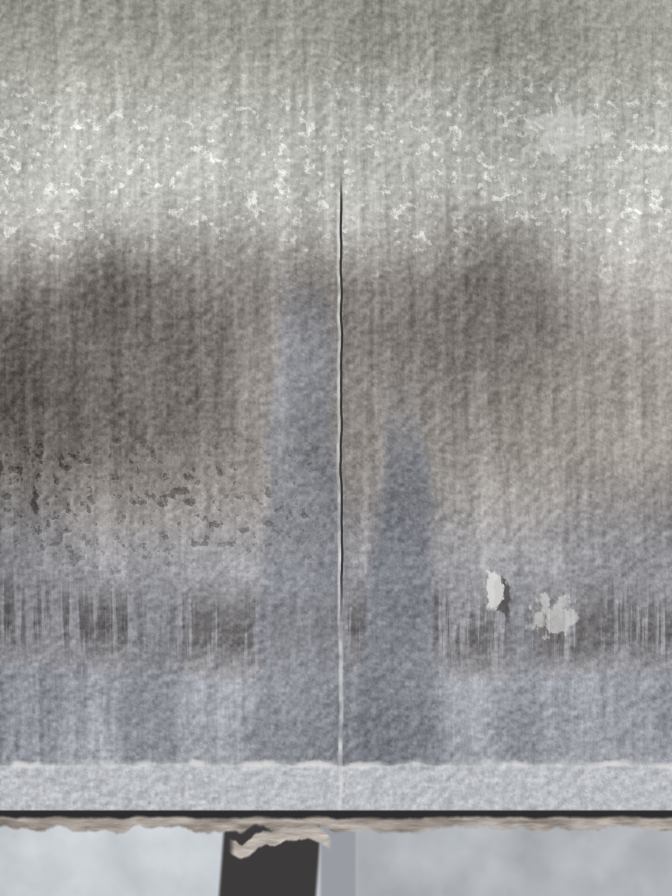
Give the GLSL for this texture, as a Shadertoy shader.

```glsl
// Weathered grey wall with a central crack, smooth drips, a ledge and panels beneath.
const vec3 WALL_TOP = vec3(0.62, 0.62, 0.59);
const vec3 WALL_PALE = vec3(0.73, 0.73, 0.71);
const vec3 WALL_WARM = vec3(0.66, 0.64, 0.62);
const vec3 WALL_LOW = vec3(0.61, 0.61, 0.63);
const vec3 SHADOW = vec3(0.39, 0.37, 0.355);
const vec3 DRIP = vec3(0.50, 0.51, 0.54);
const vec3 STRIP = vec3(0.60, 0.61, 0.64);
const vec3 SOOT = vec3(0.30, 0.29, 0.29);
const vec3 LEDGE = vec3(0.73, 0.74, 0.76);
const vec3 PANEL = vec3(0.79, 0.81, 0.83);
const vec3 CHIP = vec3(0.87, 0.87, 0.86);
const vec3 DEBRIS = vec3(0.62, 0.59, 0.56);
const float ASPECT = 0.75;
const float CRACK_X = 0.507;
const float LEDGE_TOP = 0.147;
const float LEDGE_BOTTOM = 0.096;
const float GRAIN = 0.18;
const float RELIEF = 0.17;

float hash(vec2 p) {
    return fract(sin(dot(p, vec2(127.1, 311.7))) * 43758.5453);
}

float noise(vec2 p) {
    vec2 i = floor(p), f = fract(p);
    f = f * f * (3.0 - 2.0 * f);
    return mix(mix(hash(i), hash(i + vec2(1, 0)), f.x),
               mix(hash(i + vec2(0, 1)), hash(i + vec2(1, 1)), f.x), f.y);
}

float fbm(vec2 p) {
    float sum = 0.0, amp = 0.53;
    for (int i = 0; i < 4; i++) {
        sum += amp * noise(p);
        p = mat2(1.6, 1.2, -1.2, 1.6) * p + 17.3;
        amp *= 0.5;
    }
    return sum;
}

float band(float x, float lo, float hi, float soft) {
    return smoothstep(lo - soft, lo + soft, x) * (1.0 - smoothstep(hi - soft, hi + soft, x));
}

// Run of paint that widens from its tip down to the ledge
float drip(vec2 p, float x, float tip, float topWidth, float footWidth) {
    float t = clamp((tip - p.y) / (tip - LEDGE_TOP), 0.0, 1.0);
    float wobble = 0.03 * (fbm(vec2(x * 90.0, p.y * 16.0)) - 0.5);
    float d = abs(p.x - x + wobble) - mix(topWidth, footWidth, t);
    return (1.0 - smoothstep(-0.012, 0.012, d)) * (1.0 - smoothstep(tip - 0.08, tip + 0.04, p.y));
}

float chip(vec2 p, vec2 centre, vec2 size) {
    return 1.0 - smoothstep(0.7, 1.1, length((p - centre) / size) + 1.8 * (fbm(p * 90.0) - 0.5));
}

vec3 wall(vec2 p, vec2 q, float bump, float grain) {
    float cloud = fbm(q * 7.0) - 0.5;
    float streak = fbm(q * vec2(150.0, 9.0)) - 0.5;
    float y = p.y + 0.06 * cloud;

    // Broad tones and the shadow curving in from the left
    vec3 c = mix(WALL_LOW, WALL_WARM, smoothstep(0.34, 0.50, y));
    c = mix(c, WALL_PALE, smoothstep(0.64, 0.80, y));
    c = mix(c, WALL_TOP, smoothstep(0.82, 0.97, y));
    c += 0.06 * smoothstep(0.6, 1.0, p.x) * band(y, 0.45, 0.6, 0.06) * vec3(1.0, 0.92, 0.8);
    float reach = mix(1.0, 0.25, smoothstep(0.1, 0.65, p.x));
    c = mix(c, SHADOW, 0.95 * reach * smoothstep(0.36, 0.56, y) * (1.0 - smoothstep(0.63, 0.78, y + 0.07 * p.x)));
    c = mix(c, SHADOW, 0.4 * band(p.x, 0.5, 0.8, 0.12) * band(y, 0.59, 0.72, 0.06));

    // Sooty brush marks above a painted strip
    float soot = smoothstep(-0.16, 0.14, streak + 0.4 * cloud) * band(y, 0.27, 0.34, 0.035);
    c = mix(c, SOOT, 0.75 * soot);
    c = mix(c, STRIP, 0.85 * (1.0 - smoothstep(0.242, 0.26, p.y + 0.03 * cloud)));

    // Smooth drips
    float run = 0.9 * drip(p, 0.453, 0.69, 0.034, 0.078);
    run = max(run, drip(p, 0.597, 0.55, 0.026, 0.068));
    run = max(run, 0.7 * drip(p, 0.225, 0.36, 0.030, 0.048));
    run = max(run, 0.7 * drip(p, 0.775, 0.38, 0.014, 0.035));
    c = mix(c, DRIP, 0.85 * run);
    c += 0.05 * band(p.x, 0.405, 0.43, 0.012) * band(p.y, 0.5, 0.82, 0.06);

    // Wear, pits and glints
    c += 0.17 * streak * (1.0 - run) + 0.24 * cloud + RELIEF * bump + GRAIN * grain;
    c -= 0.18 * smoothstep(0.58, 0.75, fbm(q * 130.0)) * band(y, 0.36, 0.52, 0.06) * (1.0 - smoothstep(0.3, 0.7, p.x));
    c += 0.16 * smoothstep(0.58, 0.78, fbm(q * 140.0 + 40.0)) * band(y, 0.7, 0.92, 0.06);

    // Flaked spots
    c = mix(c, SOOT, 0.8 * chip(p, vec2(0.748, 0.334), vec2(0.013, 0.024)));
    c = mix(c, CHIP, 0.85 * chip(p, vec2(0.735, 0.343), vec2(0.013, 0.023)));
    c = mix(c, CHIP, 0.6 * chip(p, vec2(0.825, 0.31), vec2(0.035, 0.022)));
    return mix(c, CHIP, 0.4 * chip(p, vec2(0.84, 0.85), vec2(0.055, 0.028)));
}

vec3 underside(vec2 p, vec2 q) {
    float ragged = 0.02 * (fbm(q * vec2(45.0, 12.0)) - 0.5);
    vec3 c = PANEL * mix(1.0, 0.87, smoothstep(0.525, 0.535, p.x)) + 0.16 * (fbm(q * 22.0) - 0.5);
    c = mix(c, SOOT * 0.8, band(p.x - 0.1 * (p.y - 0.07), 0.333, 0.477, 0.004));
    c = mix(c, STRIP, band(p.x, 0.477, 0.53, 0.004));
    // Torn strip with a curled end
    vec3 torn = DEBRIS + 0.4 * (fbm(q * vec2(40.0, 180.0)) - 0.5);
    float curl = abs(p.y - 0.064 - 0.01 * sin((p.x - 0.4) * 40.0) + ragged) - 0.006;
    c = mix(c, torn, smoothstep(0.072, 0.077, p.y + ragged));
    c = mix(c, torn + 0.1, (1.0 - smoothstep(0.0, 0.004, curl)) * band(p.x, 0.345, 0.49, 0.006));
    return mix(c, SOOT * 0.6, smoothstep(0.085, 0.09, p.y + 0.3 * ragged));
}

void mainImage(out vec4 fragColor, in vec2 fragCoord) {
    vec2 p = fragCoord / iResolution.xy, q = p * vec2(ASPECT, 1.0);
    float bump = fbm(q * 130.0) - fbm(q * 130.0 + vec2(0.35, -0.45)), grain = fbm(q * 240.0) - 0.5;
    vec3 c = wall(p, q, bump, grain);
    // Ledge with a crumbly lip
    float lip = LEDGE_TOP + 0.008 * (fbm(q * 60.0) - 0.5);
    c = mix(c, LEDGE + RELIEF * bump + GRAIN * grain, 1.0 - smoothstep(lip - 0.002, lip + 0.002, p.y));
    float crumbs = smoothstep(0.4, 0.8, noise(vec2(q.x * 50.0, 3.0)));
    c = mix(c, CHIP, (0.2 + 0.6 * crumbs) * (1.0 - smoothstep(0.001, 0.006, abs(p.y - lip))));
    // Crack: thin and dark above, chalky below
    float d = p.x - CRACK_X - 0.004 * (fbm(vec2(p.y * 40.0, 5.0)) - 0.5);
    float extent = band(p.y, LEDGE_BOTTOM, 0.79, 0.02), chalk = 1.0 - smoothstep(0.28, 0.37, p.y);
    float rim = 1.0 - smoothstep(0.001, 0.005, abs(d + 0.002 * (1.0 - chalk)));
    c = mix(c, CHIP, extent * rim * (0.3 + 0.6 * noise(q * 90.0)));
    c = mix(c, SOOT * 0.6, 0.9 * extent * (1.0 - chalk) * (1.0 - smoothstep(0.0005, 0.0028, abs(d - 0.001))));
    c = mix(underside(p, q), c, smoothstep(LEDGE_BOTTOM - 0.002, LEDGE_BOTTOM + 0.001, p.y));
    fragColor = vec4(clamp(c, 0.0, 1.0), 1.0);
}
```
